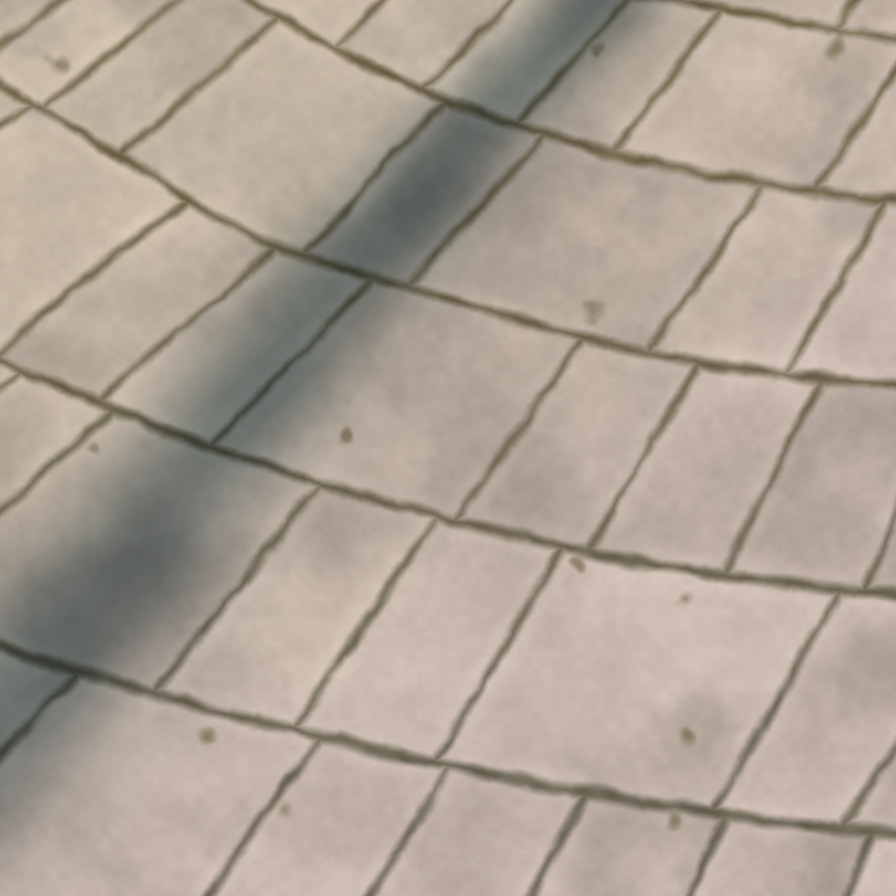
Give the GLSL for this texture, as a WebGL 1 fragment shader.

```glsl
precision highp float;
// Sandstone paving seen at a slant: curved courses of narrow and double-width
// slabs with mossy joints, crossed by a soft diagonal shadow. Courses are
// quadratic curves; each course places its leaning cross joints in a loop.
uniform vec2 u_resolution;

#define STONE_WARM vec3(0.785, 0.728, 0.655)
#define STONE_PINK vec3(0.780, 0.715, 0.677)
#define STONE_DULL vec3(0.630, 0.580, 0.540)
#define MOSS       vec3(0.400, 0.355, 0.245)
#define MOSS_GREY  vec3(0.375, 0.358, 0.290)
#define SHADE      vec3(0.560, 0.630, 0.660)
#define JOINT_HALF_WIDTH 0.0050
#define JOINT_BLUR 0.0058
#define WOBBLE     0.0090
#define GRAIN      0.052
#define SPOT_CELLS 7.0

float hash(vec2 p) {
  vec3 q = fract(vec3(p.xyx) * 0.1031);
  q += dot(q, q.yzx + 33.33);
  return fract((q.x + q.y) * q.z);
}

float noise(vec2 p) {
  vec2 i = floor(p), f = fract(p);
  f = f * f * (3.0 - 2.0 * f);
  return mix(mix(hash(i), hash(i + vec2(1, 0)), f.x),
             mix(hash(i + vec2(0, 1)), hash(i + vec2(1, 1)), f.x), f.y);
}

float fbm(vec2 p) {
  float sum = 0.0, gain = 0.5;
  for (int i = 0; i < 4; i++) {
    sum += gain * noise(p);
    p = p * 2.03 + 17.0;
    gain *= 0.5;
  }
  return sum / 0.9375;
}

// Value at t of the quadratic with coefficients c.
float quadratic(vec3 c, float t) { return c.x + t * (c.y + t * c.z); }

// Round bump that falls off from 1 at its centre.
float bump(vec2 p, vec2 centre, vec2 size) {
  vec2 d = (p - centre) / size;
  return exp(-dot(d, d));
}

// At a given x, course joint k lies at quadratic(courseCurve(x), k), y downward.
vec3 courseCurve(float x) {
  return vec3(quadratic(vec3(-0.202, 0.83, -0.40), x),
              quadratic(vec3(0.290, -0.231, 0.126), x),
              quadratic(vec3(0.006, 0.0203, -0.0098), x));
}

// Per course: cross joint spacing by number, joint lean by x, and the numbers
// of the joints left out to make double-width slabs.
void courseLayout(float k, out vec3 spacing, out vec3 lean, out vec2 wide) {
  spacing = vec3(0.512, 0.092, 0.002);
  lean = vec3(1.55, -0.85, 0.0);
  wide = vec2(4.0, -9.0);
  if (k > 2.5) {
    spacing = vec3(0.087, 0.129, 0.0032);
    lean = vec3(1.00, -0.95, 0.35);
    wide = vec2(1.0, -9.0);
  } else if (k > 1.5) {
    spacing = vec3(0.126, 0.106, 0.0049);
    lean = vec3(1.30, -1.85, 1.15);
    wide = vec2(1.0, 5.0);
  } else if (k > 0.5) {
    spacing = vec3(0.210, 0.095, 0.0038);
    lean = vec3(1.45, -1.45, 0.45);
    wide = vec2(-1.0, 3.0);
  } else if (k > -0.5) {
    spacing = vec3(0.235, 0.073, 0.005);
    lean = vec3(1.45, -0.85, 0.0);
    wide = vec2(2.0, 5.0);
  }
}

// Distance to the nearest cross joint (x) and slab number in the course (y).
vec2 crossJoints(vec2 p, float k) {
  vec3 spacing, lean;
  vec2 wide;
  courseLayout(k, spacing, lean, wide);
  float nearest = 1.0, slab = 0.0;
  for (int n = -2; n <= 8; n++) {
    float i = float(n);
    if (abs(i - wide.x) < 0.5 || abs(i - wide.y) < 0.5) continue;
    float top = quadratic(spacing, i);
    float slope = quadratic(lean, top);
    float side = p.x - top + slope * (p.y - quadratic(courseCurve(top), k));
    nearest = min(nearest, abs(side) / sqrt(1.0 + slope * slope));
    slab += step(0.0, side);
  }
  return vec2(nearest, slab);
}

// Small faint blemishes, at most one per cell.
float spots(vec2 p) {
  vec2 cell = floor(p * SPOT_CELLS);
  vec2 centre = 0.2 + 0.6 * vec2(hash(cell + 3.1), hash(cell + 8.7));
  float radius = 0.04 + 0.06 * hash(cell + 5.3);
  float d = length(fract(p * SPOT_CELLS) - centre) + 0.09 * (noise(p * 80.0) - 0.5);
  return step(0.75, hash(cell + 1.9)) * smoothstep(radius * 1.2, 0.0, d);
}

void main() {
  vec2 uv = gl_FragCoord.xy / u_resolution;
  uv.y = 1.0 - uv.y;

  // Ragged joint edges, a sag in the upper left and a rise in the upper right.
  vec2 p = uv + WOBBLE * (vec2(fbm(uv * 34.0), fbm(uv * 34.0 + 50.0)) - 0.5);
  p.y += 0.028 * bump(uv, vec2(0.85, 0.0), vec2(0.22, 0.20))
       - 0.018 * bump(uv, vec2(0.29, 0.265), vec2(0.13));

  // Course number, from solving the course curve for k.
  vec3 c = courseCurve(p.x);
  float rise = p.y - c.x;
  float k = floor(2.0 * rise / (c.y + sqrt(max(c.y * c.y + 4.0 * c.z * rise, 0.0))));
  float along = 0.92 * min(p.y - quadratic(c, k), quadratic(c, k + 1.0) - p.y);
  vec2 across = crossJoints(p, k);

  // Slab face: a tint per slab, broad stains, fine grain, worn pale rims.
  float tint = hash(vec2(across.y + 11.0, k + 23.0));
  vec3 color = mix(STONE_WARM, STONE_PINK, smoothstep(0.2, 1.3, uv.x * 0.7 + uv.y));
  color *= 0.935 + 0.07 * tint + 0.16 * (fbm(uv * 12.0 + 31.0) - 0.5);
  color = mix(color, STONE_DULL, 0.65 * smoothstep(0.47, 0.80, fbm(uv * 7.0 + tint * 9.0)));
  color += GRAIN * (fbm(uv * 85.0) - 0.5);
  color += 0.025 * smoothstep(0.026, 0.010, min(along, across.x));
  color = mix(color, MOSS, 0.6 * spots(uv));

  // Joints widen toward the viewer; cross joints are finer than course joints.
  float width = JOINT_HALF_WIDTH * mix(0.8, 1.1, uv.y) * (0.6 + 0.8 * noise(uv * 24.0));
  float blur = max(JOINT_BLUR, 1.0 / u_resolution.y);
  float joint = max(smoothstep(width + blur, width - blur, along),
                    0.92 * smoothstep(width + blur, width - blur, across.x + 0.0008));
  vec3 moss = mix(MOSS, MOSS_GREY, smoothstep(0.1, 0.9, uv.y)) + 0.10 * (noise(uv * 60.0) - 0.5);
  color = mix(color, moss, 0.9 * joint);

  // Cool shadow band running down to the left: dark core, wide faint fringe.
  float offset = uv.x - 0.664 + uv.y * (0.91 - 0.10 * uv.y) + 0.06 * (fbm(uv * 6.0) - 0.5);
  float reach = abs(offset) / (0.9 + 0.5 * uv.y);
  float shadow = 0.7 * smoothstep(0.125, 0.0, reach) + 0.3 * smoothstep(0.21, 0.02, reach);
  color *= mix(vec3(1.0), SHADE, shadow * (0.9 + 0.25 * noise(uv * 9.0)));

  gl_FragColor = vec4(clamp(color, 0.0, 1.0), 1.0);
}
```
